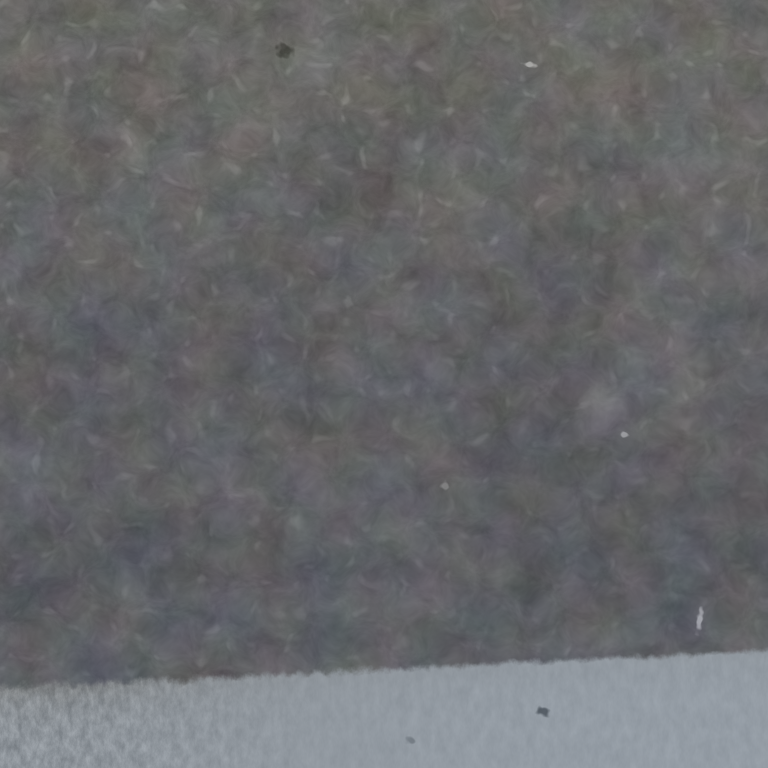
Give the GLSL for this texture, as a Shadertoy shader.

```glsl
// Weathered grey asphalt above a pale, slightly tilted concrete strip.
// Warped gradient-noise octaves give the mottling, a noisy line splits the
// two materials, and short loops add the broad stains and small flecks.

const vec3 ASPHALT_TOP = vec3(0.405, 0.403, 0.393);
const vec3 ASPHALT_MID = vec3(0.372, 0.373, 0.385);
const vec3 ASPHALT_LOW = vec3(0.365, 0.371, 0.388);
const vec3 STRIP_LEFT = vec3(0.555, 0.580, 0.605);
const vec3 STRIP_RIGHT = vec3(0.580, 0.612, 0.645);
const float EDGE_HEIGHT = 0.103;
const float EDGE_SLOPE = 0.050;
const float EDGE_ROUGHNESS = 0.010;
const float EDGE_SOFTNESS = 0.005;
const float MOTTLE_GAIN = 0.115;
const float GRAIN_GAIN = 0.055;
const float TINT_GAIN = 0.030;

// Stains: centre x, centre y, radius, brightness change
const int STAIN_COUNT = 11;
const vec4 STAINS[STAIN_COUNT] = vec4[](
    vec4(0.788, 0.472, 0.026, 0.080), vec4(0.833, 0.596, 0.045, 0.035),
    vec4(0.898, 0.505, 0.042, 0.032), vec4(0.026, 0.235, 0.055, -0.045),
    vec4(0.436, 0.575, 0.025, -0.032), vec4(0.300, 0.375, 0.027, 0.050),
    vec4(0.580, 0.512, 0.027, 0.042), vec4(0.450, 0.753, 0.060, -0.028),
    vec4(0.020, 0.380, 0.032, 0.050), vec4(0.170, 0.818, 0.028, 0.045),
    vec4(0.710, 0.245, 0.040, -0.028));

// Flecks: centre x, centre y, half width, half height
const int FLECK_COUNT = 7;
const vec4 FLECKS[FLECK_COUNT] = vec4[](
    vec4(0.370, 0.934, 0.015, 0.010), vec4(0.690, 0.916, 0.012, 0.004),
    vec4(0.911, 0.193, 0.005, 0.018), vec4(0.707, 0.074, 0.010, 0.008),
    vec4(0.534, 0.036, 0.008, 0.006), vec4(0.813, 0.434, 0.007, 0.004),
    vec4(0.579, 0.368, 0.006, 0.006));
const float FLECK_GAIN[FLECK_COUNT] = float[](
    -0.15, 0.25, 0.24, -0.24, -0.12, 0.20, 0.13);

vec2 hashGradient(vec2 cell) {
    vec3 h = fract(cell.xyx * vec3(0.1031, 0.1030, 0.0973));
    h += dot(h, h.yzx + 33.33);
    float angle = 6.2832 * fract((h.x + h.y) * h.z);
    return vec2(cos(angle), sin(angle));
}

float gradientNoise(vec2 p) {
    vec2 i = floor(p), f = fract(p);
    vec2 w = f * f * f * (f * (f * 6.0 - 15.0) + 10.0);
    vec2 e = vec2(1.0, 0.0);
    float a = dot(hashGradient(i), f);
    float b = dot(hashGradient(i + e.xy), f - e.xy);
    float c = dot(hashGradient(i + e.yx), f - e.yx);
    float d = dot(hashGradient(i + e.xx), f - e.xx);
    return mix(mix(a, b, w.x), mix(c, d, w.x), w.y);
}

float fbm(vec2 p) {
    const mat2 turn = mat2(0.8, 0.6, -0.6, 0.8);
    float sum = 0.0, gain = 0.5;
    for (int k = 0; k < 4; k++) {
        sum += gain * gradientNoise(p);
        p = turn * p * 2.03 + 17.3;
        gain *= 0.62;
    }
    return sum;
}

vec3 asphalt(vec2 uv) {
    vec3 col = mix(ASPHALT_LOW, ASPHALT_MID, smoothstep(0.15, 0.5, uv.y));
    col = mix(col, ASPHALT_TOP, smoothstep(0.5, 0.95, uv.y));

    // Mottling: crisper towards the upper left
    vec2 warp = vec2(gradientNoise(uv * 28.0 + 3.7), gradientNoise(uv * 28.0 + 51.2));
    vec2 q = uv + 0.014 * warp;
    float crisp = 0.75 + 0.4 * smoothstep(0.3, 1.0, uv.y) - 0.2 * uv.x;
    float tone = MOTTLE_GAIN * fbm(q * 21.0 + 8.0);
    tone += GRAIN_GAIN * crisp * fbm(q * vec2(72.0, 88.0) + 40.0);
    tone += 0.035 * gradientNoise(uv * 5.0 + 12.0);
    tone += 0.07 * crisp * smoothstep(0.22, 0.6, gradientNoise(q * 52.0 + 90.0));

    // Broad stains with broken outlines
    for (int k = 0; k < STAIN_COUNT; k++) {
        vec2 d = (uv + 0.025 * warp - STAINS[k].xy) / STAINS[k].z;
        tone += STAINS[k].w * exp(-1.5 * dot(d, d));
    }

    // Warm-cool and green-violet drift
    vec3 tint = vec3(0.7, 0.0, -0.8) * gradientNoise(uv * 13.0 + 70.0)
              + vec3(0.45, -0.5, 0.45) * gradientNoise(q * 19.0 + 31.0);
    return col + tone + TINT_GAIN * tint;
}

vec3 concrete(vec2 uv, float depth) {
    vec3 col = mix(STRIP_LEFT, STRIP_RIGHT, smoothstep(0.0, 0.8, uv.x));
    float wear = 1.0 - smoothstep(0.05, 0.45, uv.x);
    col += 0.045 * fbm(uv * vec2(60.0, 28.0) + 5.0);
    col += (0.035 + 0.14 * wear) * fbm(uv * vec2(95.0, 55.0) + 23.0);
    float dirt = exp(-depth * 40.0) * (0.4 + wear);
    return col - dirt * vec3(0.035, 0.045, 0.060);
}

void mainImage(out vec4 fragColor, in vec2 fragCoord) {
    vec2 uv = fragCoord / iResolution.xy;

    // Ragged boundary, rougher at the left
    float ragged = EDGE_ROUGHNESS * (1.7 - uv.x) * fbm(uv * vec2(48.0, 40.0) + 64.0);
    float depth = EDGE_HEIGHT + EDGE_SLOPE * uv.x + ragged - uv.y;
    float soft = EDGE_SOFTNESS * (1.5 - 0.7 * uv.x);
    float strip = smoothstep(-soft, soft, depth);
    vec3 col = mix(asphalt(uv), concrete(uv, max(depth, 0.0)), strip);

    // Small tilted chips and pits
    for (int k = 0; k < FLECK_COUNT; k++) {
        vec2 d = uv - FLECKS[k].xy;
        d = vec2(d.x - 0.2 * d.y, d.y + 0.2 * d.x) / FLECKS[k].zw;
        float r = length(d) + 0.7 * gradientNoise(uv * 130.0);
        col += FLECK_GAIN[k] * (1.0 - smoothstep(0.3, 1.1, r));
    }
    fragColor = vec4(clamp(col, 0.0, 1.0), 1.0);
}
```
